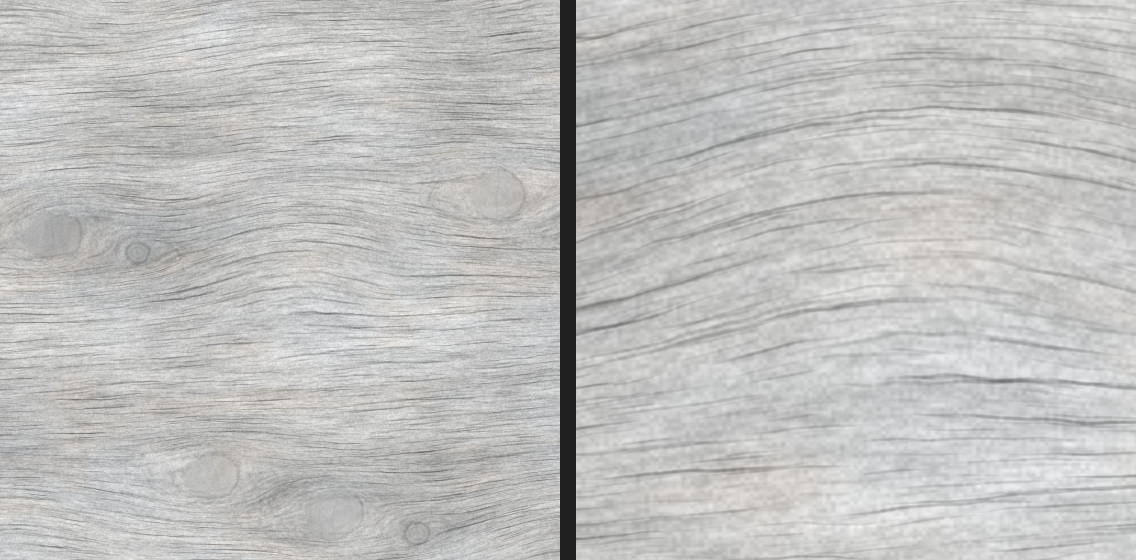
Left, the full canvas; right, a detail of the centre.
This texture is drawn by a WebGL 1 fragment shader. Its source:

```glsl
precision highp float;
uniform vec2 u_resolution;

float hash(vec2 p) {
  vec3 q = fract(p.xyx * vec3(0.1031, 0.1030, 0.0973));
  q += dot(q, q.yzx + 33.33);
  return fract((q.x + q.y) * q.z);
}

float noise(vec2 p) {
  vec2 i = floor(p), f = fract(p);
  f = f * f * (3.0 - 2.0 * f);
  return mix(mix(hash(i), hash(i + vec2(1.0, 0.0)), f.x),
             mix(hash(i + vec2(0.0, 1.0)), hash(i + 1.0), f.x), f.y);
}

float fbm(vec2 p) {
  float sum = 0.0, amp = 0.5;
  for (int i = 0; i < 4; i++) {
    sum += amp * noise(p);
    p = p * 2.03 + 17.3;
    amp *= 0.5;
  }
  return sum / 0.9375;
}

// Tapered splits, one per cell of a row running along the grain
float cracks(vec2 g, float rows, float len, float width, float px) {
  g.y += 0.006 * noise(g * vec2(11.0, 25.0) + rows) + 0.002 * noise(g * vec2(55.0, 30.0));
  float row = floor(g.y * rows);
  float x = g.x / len + 7.0 * hash(vec2(row, rows));
  vec2 id = vec2(floor(x), row) + rows;
  float along = fract(x) - 0.5;
  float reach = 0.4 + 0.6 * hash(id + 3.0);
  float taper = 1.0 - smoothstep(0.3, 1.0, abs(along) * 2.0 / reach);
  float height = 0.3 + 0.4 * hash(id + 9.0) + 0.4 * along * (hash(id + 21.0) - 0.5);
  float off = abs(fract(g.y * rows) - height) / rows;
  float w = width * (0.3 + 0.7 * taper);
  return taper * (0.2 + 0.8 * hash(id + 5.0)) * (1.0 - smoothstep(w * 0.2, w + 0.6 * px, off));
}

void main() {
  vec2 p = gl_FragCoord.xy / u_resolution;
  float px = 1.0 / min(u_resolution.x, u_resolution.y);

  // Knots: three in a group, repeated half a canvas away
  float bend = 0.0, calm = 1.0, halo = 0.0, disk = 0.0, marks = 0.0;
  for (int i = 0; i < 6; i++) {
    float n = float(i), kind = mod(n, 3.0);
    bool small = kind > 0.5 && kind < 1.5;
    vec2 center = kind < 0.5 ? vec2(0.095, 0.58) : small ? vec2(0.245, 0.55) : vec2(0.885, 0.652);
    float r = small ? 0.021 : 0.046;
    vec2 d = fract(p - center - floor(n / 3.0) * vec2(0.5, -0.5) + 0.5) - 0.5;
    float s = dot(d * vec2(0.55, 1.0), d * vec2(0.55, 1.0)) / (r * r * 2.2);
    bend += 0.85 * d.y * exp(-s);
    calm *= 1.0 - exp(-s * 1.3);
    halo += exp(-s * 0.4);

    // Swell of the grain to the right of each small knot
    if (small) {
      float swell = smoothstep(0.03, 0.27, d.x) * (1.0 - smoothstep(0.27, 0.5, d.x));
      bend += 0.04 * swell * exp(-d.y * d.y * 60.0);
    }

    // Disk with growth rings and a darker rim
    float wob = 0.014 * (noise(p * 28.0) - 0.5) + 0.004 * (noise(p * 110.0) - 0.5);
    float dist = length(d * vec2(0.95, 1.08)) + wob;
    float inside = 1.0 - smoothstep(r - 0.005, r + 0.003, dist);
    disk = max(disk, inside);
    float side = small ? 0.8 : 0.15 + 0.6 * smoothstep(-r, r, d.x - d.y * 0.5);
    marks += side * (1.0 - smoothstep(0.0, 0.004 + px, abs(dist - r)));
    marks += inside * (small ? 0.45 : 0.1) * (0.5 + 0.5 * sin(dist * 700.0));
    marks += inside * 0.25 * (1.0 - smoothstep(0.0, 0.0015 + px, abs(d.x + wob)));

    // Curved ridges squeezed out beside the knot
    vec2 e = d + vec2(small ? -0.035 : 0.04, 0.0);
    float ridge = length(e * vec2(0.65, 1.15)) + 2.0 * wob;
    float fade = smoothstep(r * 0.7, r, ridge) * (1.0 - smoothstep(r, r * 1.9, ridge));
    marks += 0.5 * (1.0 - inside) * fade * pow(0.5 + 0.5 * sin(ridge * 560.0), 3.0);
  }

  // Grain coordinates: rising to the right, waving, parting round the knots
  float v = p.y - 0.075 * p.x - bend;
  v -= 0.05 * (noise(p * vec2(2.2, 3.2) + 4.7) - 0.5) + 0.012 * (noise(p * vec2(6.0, 9.0)) - 0.5);
  vec2 g = vec2(p.x, v + 1.0);

  // Broad stains, fibres and weathered speckle
  float stain = fbm(g * vec2(3.5, 8.0) + 3.0) - 0.5;
  float streak = fbm(g * vec2(6.0, 65.0)) - 0.5;
  float fibre = noise(g * vec2(22.0, 210.0)) - 0.5;
  float fine = noise(g * vec2(110.0, 430.0)) - 0.5;
  float speckle = noise(p * vec2(370.0, 430.0)) - 0.5;
  float tone = 0.781 + 0.21 * stain + 0.13 * streak;
  tone += (0.075 * fibre + 0.085 * fine + 0.085 * speckle) * (1.0 - 0.5 * disk);
  tone -= 0.05 * min(halo, 1.0) + 0.022 * disk;

  // Splits from long and deep to short and faint
  float split = 0.21 * cracks(g, 34.0, 0.42, 0.0014, px);
  split += 0.18 * cracks(g, 62.0, 0.27, 0.0011, px);
  split += 0.14 * cracks(g + 0.37, 105.0, 0.15, 0.0009, px);
  split += 0.10 * cracks(g + 0.71, 150.0, 0.09, 0.0008, px);
  tone -= min(split, 0.27) * calm + 0.10 * min(marks, 1.2);

  // Faint warm and cool tints
  vec3 color = vec3(tone) + vec3(0.001, 0.001, -0.002);
  float warm = smoothstep(0.54, 0.78, fbm(g * vec2(7.0, 20.0) + 31.0));
  float cool = smoothstep(0.52, 0.78, fbm(g * vec2(5.0, 11.0) + 53.0));
  color += warm * vec3(0.016, 0.0, -0.016) + cool * vec3(-0.007, 0.0, 0.007);
  gl_FragColor = vec4(clamp(color, 0.0, 1.0), 1.0);
}
```
